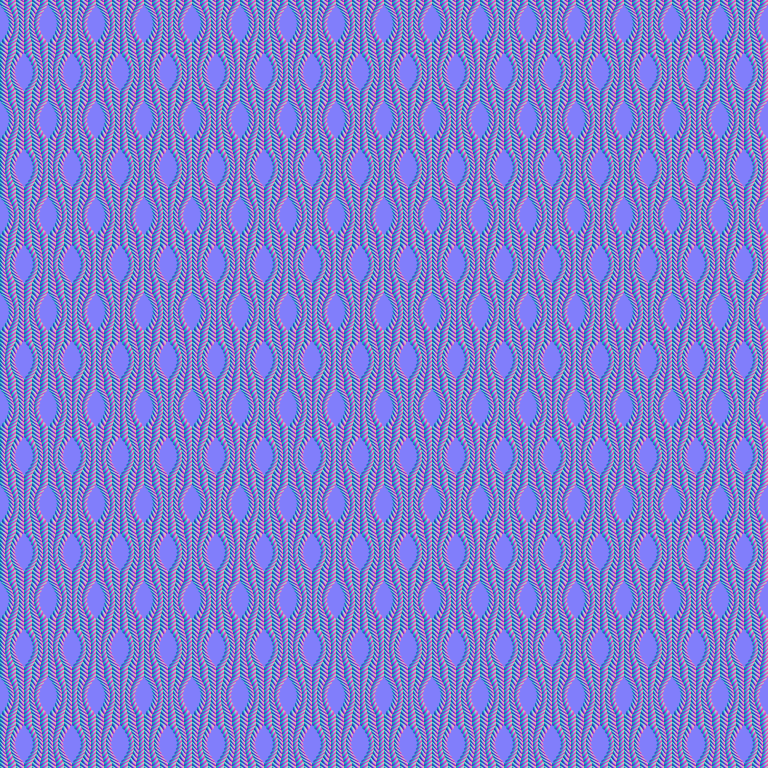
This texture map is drawn by a Shadertoy shader. Its source:

```glsl
const float TAU = 6.2831853;
const vec2 CELLS = vec2(16.0, 8.0);     // openings across and down
const float ROPES = 3.0;                // ropes per half cell
const float PLIES = 24.0;               // twists per cell height
const float OPENING_WIDTH = 0.19;       // half width, in cells
const float OPENING_HEIGHT = 0.2;       // half height, in cells
const int SAMPLES = 3;

// Half width of a lens-shaped opening centred on y = 0, repeating each unit
float openingEdge(float y, float halfWidth, float halfHeight) {
    float tip = cos(TAU * halfHeight);
    return max(0.0, halfWidth * (cos(TAU * y) - tip) / (1.0 - tip));
}

// Surface slope of a twisted rope; across runs from -1 to 1
vec2 ropeSlope(float across, float twist, float lean, float roundness, float plyDepth) {
    float ply = fract(twist) * 2.0 - 1.0;
    vec2 plyDirection = normalize(vec2(lean, 1.0));
    return vec2(across * roundness, 0.0) + plyDirection * ply * plyDepth;
}

vec3 encodeNormal(vec2 slope) {
    return normalize(vec3(slope, 1.0)) * 0.5 + 0.5;
}

vec3 meshColor(vec2 p, float blur) {
    vec3 flatColor = vec3(0.505, 0.495, 0.985);

    // Mirrored half cell, with openings on both of its sides
    float x = fract(p.x + 0.5) - 0.5;
    float side = x < 0.0 ? -1.0 : 1.0;
    float s = abs(x);
    float y = p.y - 0.75;
    float nearEdge = openingEdge(y, OPENING_WIDTH, OPENING_HEIGHT);
    float farEdge = openingEdge(y + 0.5, OPENING_WIDTH, OPENING_HEIGHT);

    // Ropes squeeze together and bend around the openings
    float u = (s - nearEdge) / (0.5 - nearEdge - farEdge) * ROPES;
    float index = clamp(floor(u), 0.0, ROPES - 1.0);
    float across = clamp((u - index) * 2.0 - 1.0, -1.0, 1.0);
    float lean = mod(index, 2.0) < 0.5 ? 1.0 : -1.0;
    float twist = p.y * PLIES + lean * across * 0.65;
    vec2 slope = ropeSlope(across * side, twist, lean * side * 0.75, 1.8, 2.5);

    // Ply ends give each opening a scalloped border
    float scallop = 0.012 * cos(TAU * twist) * step(0.001, nearEdge + farEdge);
    float border = min(s - nearEdge, 0.5 - farEdge - s) - scallop;
    float insideOpening = step(0.001, max(nearEdge, farEdge));
    float cover = mix(1.0, smoothstep(-blur, blur, border), insideOpening);
    float besideOpening = nearEdge > farEdge ? s - nearEdge : 0.5 - farEdge - s;
    cover = besideOpening > 0.1 ? 1.0 : cover;
    return mix(flatColor, encodeNormal(slope), cover);
}

void mainImage(out vec4 fragColor, in vec2 fragCoord) {
    vec3 color = vec3(0.0);
    float blur = 0.5 * CELLS.x / iResolution.x;

    // Average a small grid of samples over each pixel
    for (int j = 0; j < SAMPLES; j++) {
        for (int i = 0; i < SAMPLES; i++) {
            vec2 offset = (vec2(i, j) + 0.5) / float(SAMPLES) - 0.5;
            vec2 uv = (fragCoord + offset) / iResolution.xy;
            color += meshColor(uv * CELLS, blur);
        }
    }
    fragColor = vec4(color / float(SAMPLES * SAMPLES), 1.0);
}
```
